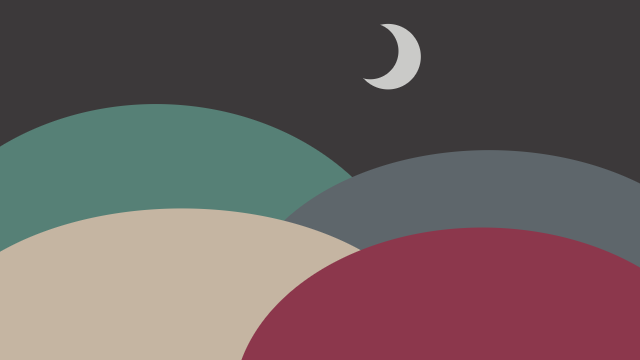
Write a WebGL 1 fragment shader that draws this background.

```glsl
precision highp float;

uniform vec2 u_resolution;

#define SKY    vec3(0.235, 0.224, 0.227)
#define MOON   vec3(0.792, 0.792, 0.784)
#define GREEN  vec3(0.337, 0.502, 0.463)
#define SLATE  vec3(0.367, 0.400, 0.420)
#define SAND   vec3(0.773, 0.710, 0.635)
#define WINE   vec3(0.549, 0.216, 0.298)

// Approximate signed distance to an axis-aligned ellipse
float ellipseDistance(vec2 p, vec2 center, vec2 radii) {
  vec2 q = (p - center) / radii;
  float level = length(q);
  float slope = length(q / radii);
  return (level - 1.0) * (level + 1e-4) / (slope + 1e-4);
}

// Antialiased coverage, one pixel wide
float coverage(float dist) {
  return clamp(0.5 - dist * u_resolution.y, 0.0, 1.0);
}

// Disc with a smaller disc cut out of it
float crescentDistance(vec2 p) {
  float disc = length(p - vec2(1.078, 0.8426)) - 0.091;
  float cut = length(p - vec2(1.0287, 0.858)) - 0.0782;
  return max(disc, -cut);
}

vec3 addHill(vec3 base, vec3 hillColor, vec2 p, vec2 center, vec2 radii) {
  return mix(base, hillColor, coverage(ellipseDistance(p, center, radii)));
}

void main() {
  // Canvas height is one unit, with a 16:9 layout across the width
  vec2 p = gl_FragCoord.xy / u_resolution.y;
  p.x += 0.5 * (16.0 / 9.0 - u_resolution.x / u_resolution.y);

  vec3 color = mix(SKY, MOON, coverage(crescentDistance(p)));

  // Hills from back to front
  color = addHill(color, GREEN, p, vec2(0.433, 0.093), vec2(0.736, 0.618));
  color = addHill(color, SLATE, p, vec2(1.359, 0.118), vec2(0.699, 0.465));
  color = addHill(color, SAND, p, vec2(0.505, -0.008), vec2(0.727, 0.429));
  color = addHill(color, WINE, p, vec2(1.340, -0.125), vec2(0.692, 0.493));

  gl_FragColor = vec4(color, 1.0);
}
```
